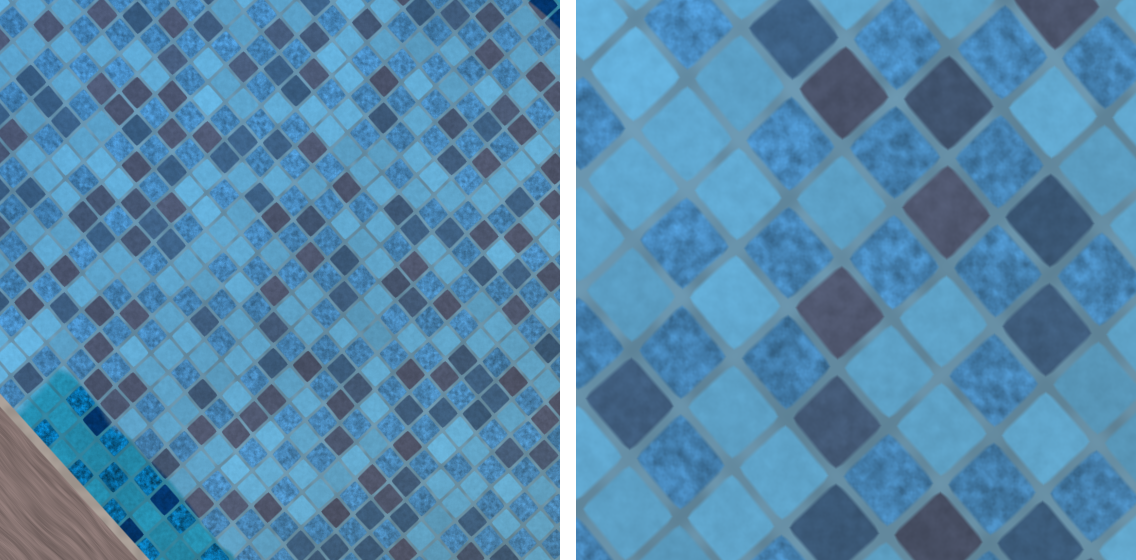
Left, the full canvas; right, a detail of the centre.
Write a WebGL 1 fragment shader that draws this texture.

```glsl
precision highp float;
uniform vec2 u_resolution;

// Tile lattice: steps between neighbours, as fractions of the canvas
const vec2 STEP_UP = vec2(0.0318, 0.0298);
const vec2 STEP_DOWN = vec2(0.0303, -0.0354);
const vec2 ANCHOR = vec2(0.492, 0.546);
const float FORESHORTEN = 0.0022;
const float RIPPLE = 0.0022;

// Grout, in tile widths
const float GROUT_HALF = 0.058;
const float GROUT_SOFT = 0.035;

// Deck edge: normal, offset, trim width and wet band beside it
const vec2 EDGE_NORMAL = vec2(0.744, 0.669);
const float EDGE_OFFSET = 0.199;
const float TRIM_WIDTH = 0.016;
const float WET_WIDTH = 0.114;
const float WET_START = -0.178;
const float CORNER_SUM = 1.946;

const vec3 GROUT = vec3(0.40, 0.56, 0.65);
const vec3 LIGHT = vec3(0.37, 0.64, 0.79);
const vec3 BLUE = vec3(0.27, 0.51, 0.70);
const vec3 SLATE = vec3(0.23, 0.36, 0.49);
const vec3 PLUM = vec3(0.30, 0.33, 0.42);
const vec3 WET_GROUT = vec3(0.20, 0.50, 0.60);
const vec3 WET_LIGHT = vec3(0.14, 0.54, 0.67);
const vec3 WET_BLUE = vec3(0.03, 0.41, 0.62);
const vec3 WET_DARK = vec3(0.01, 0.20, 0.41);
const vec3 WOOD = vec3(0.51, 0.44, 0.43);
const vec3 TRIM = vec3(0.66, 0.62, 0.59);

float hash(vec2 p) {
  vec3 q = fract(p.xyx * vec3(0.1031, 0.1030, 0.0973));
  q += dot(q, q.yzx + 33.33);
  return fract((q.x + q.y) * q.z);
}

float noise(vec2 p) {
  vec2 i = floor(p), f = fract(p);
  f = f * f * (3.0 - 2.0 * f);
  return mix(mix(hash(i), hash(i + vec2(1.0, 0.0)), f.x),
             mix(hash(i + vec2(0.0, 1.0)), hash(i + vec2(1.0, 1.0)), f.x), f.y);
}

float fbm(vec2 p) {
  float sum = 0.0, gain = 0.55;
  for (int i = 0; i < 3; i++) {
    sum += gain * noise(p);
    p = p * 2.03 + 17.0;
    gain *= 0.5;
  }
  return sum;
}

// Canvas position to tile coordinates
vec2 toLattice(vec2 p) {
  vec2 q = p - ANCHOR, a = STEP_UP, b = STEP_DOWN;
  vec2 uv = vec2(q.x * b.y - q.y * b.x, a.x * q.y - a.y * q.x) / (a.x * b.y - b.x * a.y);
  uv.y += FORESHORTEN * uv.y * uv.y;
  return uv + 0.5;
}

// Tile kind: 0 light, 1 blue, 2 dark
float tileKind(vec2 cell) {
  vec2 parity = mod(cell, 2.0);
  float r = hash(cell + 71.0);
  if (parity.x < 0.5 && parity.y > 0.5) return 1.0;
  if (parity.x > 0.5 && parity.y < 0.5) return r < 0.4 ? 0.0 : (r < 0.85 ? 1.0 : 2.0);
  return r < 0.5 ? 2.0 : 0.0;
}

vec3 mosaic(vec2 p, float wet, float pixel) {
  vec2 ripple = vec2(noise(p * 22.0), noise(p * 22.0 + 40.0)) - 0.5;
  vec2 uv = toLattice(p + RIPPLE * ripple);
  vec2 cell = floor(uv), f = abs(fract(uv) - 0.5);
  float kind = tileKind(cell), tint = hash(cell + 13.0);

  // Glass colour, speckled on the blue tiles
  float speckle = fbm(uv * 7.0 + 60.0) - 0.48;
  vec3 dry = LIGHT, soaked = WET_LIGHT;
  float grain = 0.10;
  if (kind > 1.5) {
    dry = mix(SLATE, PLUM, smoothstep(0.2, 0.8, tint));
    soaked = WET_DARK;
    grain = 0.20;
  } else if (kind > 0.5) {
    dry = BLUE;
    soaked = WET_BLUE;
    grain = 0.55;
  }
  vec3 glass = mix(dry, soaked, wet) * (0.94 + 0.12 * hash(cell + 29.0));
  glass *= 1.0 + grain * (1.0 + wet) * speckle;

  // Grout, rounding off the tile corners
  float inset = 0.5 - max(f.x, f.y) - 0.06 * smoothstep(0.75, 1.0, f.x + f.y);
  float soft = max(GROUT_SOFT, pixel / length(STEP_UP));
  float face = smoothstep(GROUT_HALF - soft, GROUT_HALF + soft, inset);
  vec3 joint = mix(GROUT, WET_GROUT, wet) * (0.92 + 0.16 * noise(uv * 3.0));
  return mix(joint, glass, face);
}

void main() {
  float pixel = 1.0 / u_resolution.y;
  vec2 p = gl_FragCoord.xy * pixel;
  float edge = dot(p, EDGE_NORMAL) - EDGE_OFFSET;
  float along = dot(p, vec2(EDGE_NORMAL.y, -EDGE_NORMAL.x));

  // Wet band by the deck and the far corner
  float wobble = 0.014 * (noise(p * 30.0) - 0.5);
  float wet = smoothstep(0.006, -0.006, edge - WET_WIDTH + wobble)
            * smoothstep(-0.012, 0.012, along - WET_START + wobble);
  wet = max(wet, smoothstep(-0.004, 0.004, p.x + p.y - CORNER_SUM + 0.5 * wobble));

  // Water light drifting over the mosaic
  vec3 color = mosaic(p, wet, pixel);
  color *= 0.95 + 0.10 * noise(p * 5.0 + 9.0);
  color += vec3(-0.015, 0.005, 0.03) * (p.y - p.x);

  // Deck boards and pale trim
  float fibre = fbm(vec2(edge * 190.0 + 3.0 * noise(p * 14.0), along * 14.0) + 50.0);
  vec3 deck = WOOD * (0.78 + 0.45 * fibre);
  vec3 rim = TRIM * (0.92 + 0.12 * noise(p * 60.0));
  deck = mix(deck, rim, smoothstep(-pixel, pixel, edge + TRIM_WIDTH));
  color = mix(deck, color, smoothstep(-pixel, pixel, edge));

  gl_FragColor = vec4(color, 1.0);
}
```
